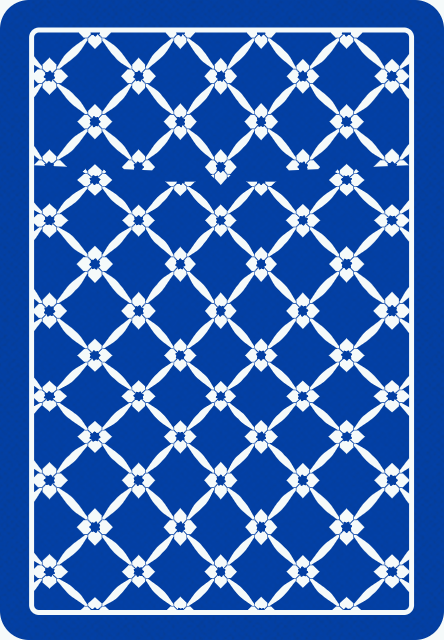
This pattern is drawn by a Shadertoy shader. Its source:

```glsl
// Blue card back: a white flower trellis with a broken seam, inside a rounded frame.
#define CARD vec2(534.0, 768.0)   // design units, y down
#define CELL 51.7                 // half repeat of the trellis
#define PETAL_TIP 20.5
#define PETAL_HALF 7.8
#define HOLE 5.8
#define STRAND_THIN 1.3
#define STRAND_WIDE 4.6
#define FRAME_WIDTH 6.0
#define WEAR 0.55
#define BLUE vec3(0.01, 0.25, 0.65)
#define DARK vec3(0.03, 0.23, 0.55)
#define WHITE vec3(0.96, 0.98, 0.98)

const float TAU = 6.2831853;

float hash(vec2 p) {
    return fract(sin(dot(p, vec2(127.1, 311.7))) * 43758.5453);
}

float noise(vec2 p) {
    vec2 i = floor(p), f = fract(p);
    f = f * f * (3.0 - 2.0 * f);
    return mix(mix(hash(i), hash(i + vec2(1, 0)), f.x),
               mix(hash(i + vec2(0, 1)), hash(i + vec2(1, 1)), f.x), f.y);
}

float roundBox(vec2 p, vec2 halfSize, float radius) {
    vec2 q = abs(p) - halfSize + radius;
    return length(max(q, 0.0)) + min(max(q.x, q.y), 0.0) - radius;
}

// Four pointed petals around a ragged hole
float flower(vec2 p, float seed) {
    vec2 q = abs(p);
    if (q.y > q.x) q = q.yx;
    float tip = (q.x + q.y - PETAL_TIP - 1.5 * (seed - 0.5)) * 0.707;
    float gap = (q.y - q.x + 0.8) * 0.707;
    float ragged = HOLE + 0.7 * sin(7.0 * atan(p.y, p.x + 1e-4) + TAU * seed);
    return max(max(tip, gap), max(q.y - PETAL_HALF, ragged - length(p)));
}

// Leaf-shaped strand running along x, widest halfway between flowers
float strand(vec2 p, float seed) {
    float t = smoothstep(8.0, 34.0, abs(p.x));
    float bend = (seed - 0.5) * sin(p.x * 0.17);
    return max(abs(p.y + bend) - mix(STRAND_THIN, STRAND_WIDE, t), 9.0 - abs(p.x));
}

// Flowers sit where column + row is even
float trellis(vec2 grid, float salt) {
    vec2 diagonal = vec2(grid.x + grid.y, grid.x - grid.y) * 0.5;
    vec2 id = floor(diagonal + 0.5);
    vec2 p = (grid - vec2(id.x + id.y, id.x - id.y)) * CELL;
    float seed = hash(id + salt);
    vec2 d = vec2(p.x + p.y, p.x - p.y) * 0.7071;
    float petals = flower(p, seed);
    float strands = min(strand(d, seed), strand(d.yx, 1.0 - seed));
    return min(petals, max(strands, 0.7 - petals));
}

void mainImage(out vec4 fragColor, in vec2 fragCoord) {
    vec2 p = fragCoord / iResolution.xy * CARD;
    p.y = CARD.y - p.y;
    float px = CARD.x / iResolution.x;

    // Uneven columns and rows
    float x = p.x - 265.5, u = abs(x);
    float column = x / 51.5 + 0.083 * sin(TAU * x / 412.0);
    float upperRow = (p.y - 91.5) / 54.5;
    float row = (p.y - 267.5) / 51.9;
    float lowerRow = row - 0.067 * sin(TAU * (row - 1.6) / 5.0);

    // Two trellises meet at a torn seam
    float upperEnd = max(222.0 - u, 208.0 - 0.043 * u);
    float lowerStart = u < 95.0 ? 218.0 : min(192.0 + abs(u - 152.0), 214.0);
    float upper = max(trellis(vec2(column, upperRow), 7.0), p.y - upperEnd);
    float lower = max(trellis(vec2(column, lowerRow), 23.0), lowerStart - p.y);

    // Frame and card outline
    float frame = roundBox(p - vec2(266.5, 385.5), vec2(231.5, 352.5), 12.0);
    float border = max(frame, -frame - FRAME_WIDTH);
    float card = roundBox(p - CARD * 0.5, CARD * 0.5, 35.0);
    float ink = min(min(max(min(upper, lower), frame), border), -card);

    // Fine woven grain, stronger on the margin
    float weave = 0.5 + 0.5 * sin(p.x * 0.65 + 2.0 * noise(p * 0.12)) * sin(p.y * 0.65);
    float grain = 0.5 * weave + 0.5 * noise(p * 0.35);
    float margin = smoothstep(-3.0, 3.0, frame);
    vec3 color = mix(BLUE, DARK, WEAR * grain * grain * mix(0.7, 1.3, margin));

    color = mix(color, WHITE, clamp(0.5 - ink / px, 0.0, 1.0));
    fragColor = vec4(color, 1.0);
}
```
